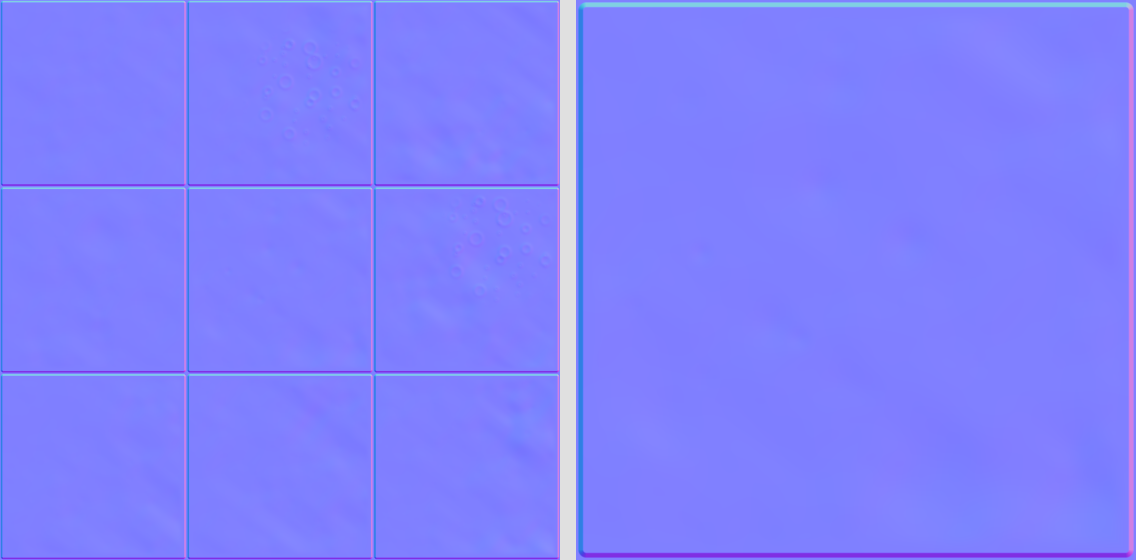
Left: the whole. Right: its middle third, enlarged.
Reproduce this texture map procedurally as a WebGL 1 fragment shader.

```glsl
precision highp float;
// Tangent-space normal map of a 3 by 3 grid of bevelled square tiles.
// Surface tilts from the bevel, soft undulation, dents and ringed pits are
// summed per tile, then normalised and packed into colour.

uniform vec2 u_resolution;

const float TILES = 3.0;
const float GAP = 0.0045;         // half the joint, in tile widths
const float BEVEL_WIDTH = 0.008;
const float BEVEL_TILT = 0.82;
const float CORNER_RADIUS = 0.014;

float hash(vec2 p) {
  vec3 q = fract(vec3(p.xyx) * 0.1031);
  q += dot(q, q.yzx + 33.33);
  return fract((q.x + q.y) * q.z);
}

float valueNoise(vec2 p) {
  vec2 i = floor(p);
  vec2 f = fract(p);
  f = f * f * f * (f * (f * 6.0 - 15.0) + 10.0);
  float low = mix(hash(i), hash(i + vec2(1.0, 0.0)), f.x);
  float high = mix(hash(i + vec2(0.0, 1.0)), hash(i + vec2(1.0)), f.x);
  return mix(low, high, f.y);
}

// Gentle undulation on axes turned off the tile grid
float waviness(vec2 p) {
  vec2 q = mat2(0.8, 0.6, -0.6, 0.8) * p;
  return valueNoise(q * vec2(4.5, 6.5)) + 0.3 * valueNoise(q * 12.0 + 7.0);
}

vec2 wavinessTilt(vec2 p) {
  vec2 e = vec2(0.004, 0.0);
  vec2 rise = vec2(waviness(p + e.xy) - waviness(p - e.xy),
                   waviness(p + e.yx) - waviness(p - e.yx));
  return -rise / (2.0 * e.x);
}

// Scattered round marks: rim 0 gives smooth bumps, rim 1 raised rings
vec2 roundMarks(vec2 p, float grid, float seed, float rim, float density) {
  vec2 q = p * grid;
  vec2 base = floor(q);
  vec2 tilt = vec2(0.0);
  for (int j = -1; j <= 1; j++) {
    for (int i = -1; i <= 1; i++) {
      vec2 c = base + vec2(float(i), float(j));
      vec2 key = c + seed;
      vec2 jitter = vec2(hash(key), hash(key + 51.7)) - 0.5;
      float size = mix(0.12, 0.32, hash(key + 23.1));
      vec2 d = q - c - 0.5 - 0.7 * jitter;
      float r = length(d);
      float e = (r - size * rim) / mix(size, 0.1, rim);
      float present = step(hash(key + 87.3), density);
      tilt += present * d / max(r, 0.001) * e * exp(-e * e);
    }
  }
  return tilt;
}

// Outward tilt along the rim of a rounded square
vec2 bevelTilt(vec2 p, float pixel) {
  vec2 q = abs(p) - (0.5 - GAP - CORNER_RADIUS);
  vec2 outward = max(q, 0.0);
  float d = length(outward) + min(max(q.x, q.y), 0.0) - CORNER_RADIUS;
  float soft = 0.5 * pixel + 0.001;
  float band = smoothstep(-soft, soft, d + BEVEL_WIDTH)
             * (1.0 - smoothstep(-soft, soft, d));
  return BEVEL_TILT * band * sign(p) * outward / max(length(outward), 0.00001);
}

// Wear that differs from tile to tile
vec2 wearTilt(vec2 p, vec2 tile) {
  float seed = 17.0 * tile.x + 41.0 * tile.y;
  float patches = 0.45 + 0.55 * smoothstep(0.2, 0.7, valueNoise(p * 2.5 + seed + 3.0));
  float amount = (0.4 + 0.2 * tile.x) * mix(0.35, 1.0, p.x) * patches;
  vec2 tilt = 0.015 * amount * wavinessTilt(p + seed);

  // Soft shallow dents, clearest on the centre tile
  float centreTile = 1.0 - step(0.5, length(tile - 1.0));
  float dentZone = 1.0 - smoothstep(0.2, 0.4, length(p - vec2(0.42, 0.6)));
  float dents = 0.06 * amount + 0.06 * centreTile * dentZone;
  tilt -= dents * roundMarks(p, 8.0, seed + 5.0, 0.0, 0.4);

  // One cluster of ringed pits, shared by two diagonal tiles
  float pitted = 1.0 - step(0.5, abs(tile.x + tile.y - 3.0));
  vec2 k = p - vec2(0.02, 0.16) * (tile.x - 1.0);
  float cluster = 1.0 - smoothstep(0.24, 0.37, length(k - vec2(0.64, 0.53)));
  vec2 rings = roundMarks(k, 8.5, 11.0, 1.0, 0.7);
  vec2 specks = roundMarks(k, 18.0, 29.0, 0.4, 0.3);
  return tilt + pitted * cluster * (0.14 * rings + 0.1 * specks);
}

void main() {
  vec2 grid = gl_FragCoord.xy / u_resolution * TILES;
  vec2 tile = floor(grid);
  vec2 p = fract(grid);
  float pixel = TILES / min(u_resolution.x, u_resolution.y);

  // Keep the wear on the flat face, clear of the joints
  vec2 edge = 0.5 - abs(p - 0.5);
  float face = smoothstep(0.01, 0.05, min(edge.x, edge.y));
  vec2 tilt = bevelTilt(p - 0.5, pixel) + face * wearTilt(p, tile);

  vec3 normal = normalize(vec3(tilt, 1.0));
  gl_FragColor = vec4(normal * 0.5 + 0.5, 1.0);
}
```
